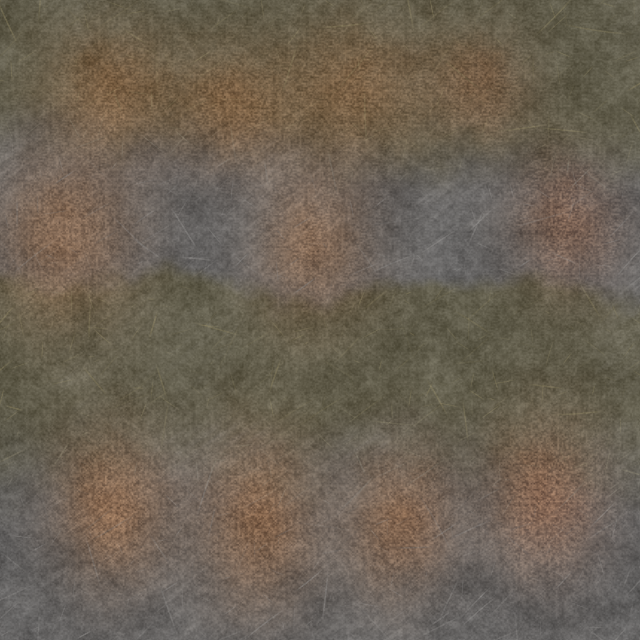
Give the GLSL for this texture, as a three.js fragment shader.

```glsl
// Worn, scratched metal with olive and grey bands and soft, grainy rust blooms.
varying vec2 vUv;

const vec3 OLIVE = vec3(0.375, 0.360, 0.292);
const vec3 GREY = vec3(0.382, 0.377, 0.374);
const vec3 PALE = vec3(0.560, 0.550, 0.540);
const vec3 STRAW = vec3(0.570, 0.530, 0.390);
const vec3 RUST = vec3(0.620, 0.420, 0.265);
const vec3 RED_RUST = vec3(0.540, 0.390, 0.310);

float hash(vec2 p) {
  return fract(sin(dot(p, vec2(127.1, 311.7))) * 43758.5453);
}

vec2 rotate(vec2 p, float angle) {
  float c = cos(angle);
  float s = sin(angle);
  return vec2(c * p.x + s * p.y, c * p.y - s * p.x);
}

float noise(vec2 p) {
  vec2 i = floor(p);
  vec2 f = fract(p);
  f = f * f * (3.0 - 2.0 * f);
  float low = mix(hash(i), hash(i + vec2(1.0, 0.0)), f.x);
  float high = mix(hash(i + vec2(0.0, 1.0)), hash(i + 1.0), f.x);
  return mix(low, high, f.y);
}

float fbm(vec2 p) {
  float sum = 0.0;
  float amp = 0.5;
  for (int i = 0; i < 5; i++) {
    sum += amp * noise(p);
    p = rotate(p, 0.6) * 2.03 + 7.3;
    amp *= 0.5;
  }
  return sum;
}

// Thin tapered segments, one per jittered cell.
float scratches(vec2 uv, float cells, float angle, float spread, float width, float seed) {
  vec2 p = uv * cells;
  vec2 home = floor(p);
  float sum = 0.0;
  for (int y = -1; y <= 1; y++) {
    for (int x = -1; x <= 1; x++) {
      vec2 id = home + vec2(float(x), float(y));
      vec2 key = id + seed;
      vec2 centre = id + vec2(hash(key), hash(key + 19.7));
      float turn = angle + spread * (hash(key + 41.3) - 0.5);
      vec2 q = rotate(p - centre, turn);
      float halfLength = mix(0.15, 0.85, hash(key + 63.1));
      q.y += 0.12 * q.x * q.x * (hash(key + 5.9) - 0.5);
      float line = 1.0 - smoothstep(0.3 * width, width, abs(q.y) / cells);
      float taper = 1.0 - smoothstep(0.3, 1.0, abs(q.x) / halfLength);
      float strength = hash(key + 87.5);
      sum += line * taper * strength * strength;
    }
  }
  return min(sum, 1.0);
}

// A row of soft oval blooms; returns their joint coverage.
float rustRow(vec2 uv, vec2 start, float gap, float count, vec2 size, float strength) {
  float clear = 1.0;
  for (int i = 0; i < 4; i++) {
    float n = float(i);
    if (n >= count) break;
    vec2 key = vec2(n, start.y * 10.0);
    vec2 centre = start + vec2(n * gap, 0.06 * (hash(key) - 0.5));
    vec2 q = (uv - centre) / (size * mix(0.85, 1.2, hash(key + 3.1)));
    clear *= 1.0 - strength * mix(0.75, 1.0, hash(key + 8.4)) * exp(-dot(q, q));
  }
  return 1.0 - clear;
}

void main() {
  vec2 uv = vUv;
  float cloud = fbm(uv * 5.0 + 2.7);
  float mottle = fbm(uv * 22.0 + 11.0);
  float fine = fbm(uv * 90.0 + 31.0);

  // Olive and grey bands with ragged borders
  float level = uv.y + 0.16 * (cloud - 0.5) + 0.03 * (mottle - 0.5);
  float upper = smoothstep(0.70, 0.84, level);
  float middle = smoothstep(0.17, 0.36, level) * (1.0 - smoothstep(0.53, 0.575, level));
  float olive = max(upper, middle);
  vec3 color = mix(GREY, OLIVE, olive);

  // Worn patches and weave of fine streaks
  float worn = smoothstep(0.42, 0.72, fbm(uv * 7.0 + 53.0));
  vec2 along = rotate(uv, 0.62);
  float streak = noise(along * vec2(16.0, 260.0)) * noise(along * vec2(35.0, 120.0) + 9.0);
  color += 0.13 * (mottle - 0.48) + 0.12 * (fine - 0.48);
  color = mix(color, PALE, worn * (1.0 - 0.75 * olive) * (0.12 + 0.55 * streak));

  // Rust blooms
  vec2 warped = uv + 0.05 * (vec2(cloud, mottle) - 0.48);
  float top = rustRow(warped, vec2(0.17, 0.845), 0.195, 4.0, vec2(0.095, 0.090), 0.58);
  float centre = rustRow(warped, vec2(0.10, 0.625), 0.395, 3.0, vec2(0.090, 0.115), 0.72);
  float bottom = rustRow(warped, vec2(0.17, 0.205), 0.228, 4.0, vec2(0.090, 0.120), 0.85);
  float rust = 1.0 - (1.0 - top) * (1.0 - centre) * (1.0 - bottom);
  vec3 rustColor = mix(RUST, RED_RUST, smoothstep(0.5, 1.0, uv.x));
  color = mix(color, rustColor + 0.10 * (mottle - 0.48), rust * 0.9);

  // Scratches: parallel on grey, scattered on olive
  float parallel = scratches(uv, 17.0, 0.62, 0.5, 0.0017, 3.0);
  float scattered = scratches(uv, 13.0, 0.0, 6.28, 0.0019, 71.0);
  float hairs = scratches(uv, 32.0, 0.6, 3.0, 0.0014, 137.0);
  float marks = parallel * mix(0.5, 0.2, olive) + scattered * 0.45 + hairs * 0.35;
  color = mix(color, mix(PALE, STRAW, olive), marks * (1.0 - 0.6 * rust));

  // Fine grain, coarser and stronger on rust
  float grain = noise(uv * 430.0) + noise(uv * 290.0 + 17.0) - 1.0;
  color += grain * mix(vec3(0.055), vec3(0.21, 0.17, 0.13), rust);

  gl_FragColor = vec4(clamp(color, 0.0, 1.0), 1.0);
}
```
